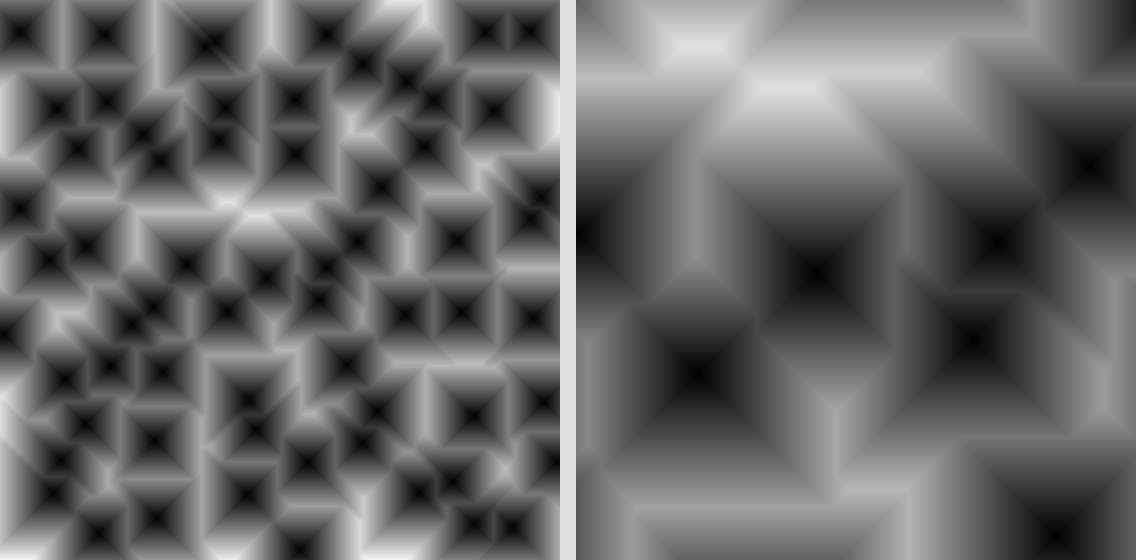
Left, the full canvas; right, a detail of the centre.
Give the GLSL for this texture, as a three.js fragment shader.

```glsl
// Cellular noise in greys: square pyramids of brightness, dark at scattered seeds.
// Each grid cell holds one jittered seed; a pixel's grey is its Chebyshev distance
// to the nearest seed. No seeds lie outside the canvas, so the rim turns brighter.

varying vec2 vUv;

const float CELLS = 8.0;           // grid cells across the canvas
const float JITTER = 1.0;          // 0 = regular grid, 1 = seed anywhere in its cell
const float SEED = 17.0;           // selects another scatter of seeds
const float GAIN = 1.0;            // grey gained per cell width of distance
const vec3 DARK = vec3(0.0);       // colour at a seed
const vec3 LIGHT = vec3(1.0);      // colour one cell width away

// Two independent random values in 0..1 for a grid cell.
vec2 hash2(vec2 cell) {
  vec3 p = fract((cell.xyx + SEED) * vec3(0.1031, 0.1030, 0.0973));
  p += dot(p, p.yzx + 33.33);
  return fract((p.xx + p.yz) * p.zy);
}

// Distance whose contours are axis-aligned squares.
float chebyshev(vec2 offset) {
  vec2 a = abs(offset);
  return max(a.x, a.y);
}

// Position of the seed inside a cell, in grid units.
vec2 seedPoint(vec2 cell) {
  return cell + 0.5 + JITTER * (hash2(cell) - 0.5);
}

// True for cells that lie on the canvas.
bool onCanvas(vec2 cell) {
  return all(greaterThanEqual(cell, vec2(0.0))) && all(lessThan(cell, vec2(CELLS)));
}

// Distance to the nearest seed among the cell and its eight neighbours.
float nearestSeed(vec2 p) {
  vec2 home = clamp(floor(p), 0.0, CELLS - 1.0);
  float nearest = CELLS;
  for (int y = -1; y <= 1; y++) {
    for (int x = -1; x <= 1; x++) {
      vec2 cell = home + vec2(float(x), float(y));
      if (onCanvas(cell)) {
        nearest = min(nearest, chebyshev(p - seedPoint(cell)));
      }
    }
  }
  return nearest;
}

void main() {
  float grey = clamp(GAIN * nearestSeed(vUv * CELLS), 0.0, 1.0);
  gl_FragColor = vec4(mix(DARK, LIGHT, grey), 1.0);
}
```
